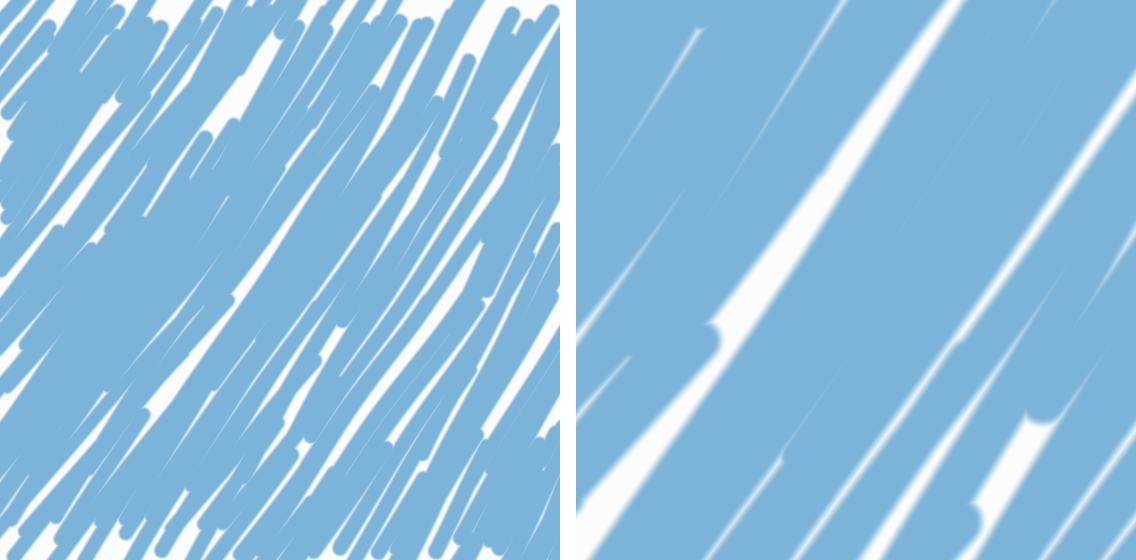
Left: the whole. Right: its middle third, enlarged.
Give the GLSL for this texture, as a three.js fragment shader.

```glsl
varying vec2 vUv;

const vec3 PAPER = vec3(0.988);
const vec3 CRAYON_BLUE = vec3(0.487, 0.706, 0.852);
const float LANES = 62.0;
const float STROKES_PER_LANE = 3.0;
const float SPAN = 1.5;
const float LANE_ANGLE = 0.97;
const float EDGE_SOFTNESS = 0.0036;

vec4 hash4(vec2 cell) {
  vec4 q = fract(cell.xyxy * vec4(0.1031, 0.1030, 0.0973, 0.1099));
  q += dot(q, q.wzxy + 33.33);
  return fract((q.xxyz + q.yzzw) * q.zywx);
}

vec2 heading(float angle) {
  return vec2(cos(angle), sin(angle));
}

// Layered sines bend the strokes like a moving hand
vec2 handWobble(vec2 p, float amount) {
  vec2 slow = sin(p.yx * vec2(7.0, 6.0) + vec2(0.4, 2.1));
  vec2 quick = sin(p.yx * vec2(17.0, 15.0) + p.xy * 5.0);
  return p + amount * (slow + 0.3 * quick);
}

float capsule(vec2 p, vec2 a, vec2 b, float radius) {
  vec2 pa = p - a;
  vec2 ba = b - a;
  float along = clamp(dot(pa, ba) / max(dot(ba, ba), 0.0001), 0.0, 1.0);
  return length(pa - ba * along) - radius;
}

// One stroke in its jittered cell, stopped near the canvas border
float stroke(vec2 p, vec2 cell) {
  vec4 place = hash4(cell + 3.7);
  vec4 shape = hash4(cell + 91.3);
  vec2 laneDir = heading(LANE_ANGLE);
  vec2 acrossDir = vec2(laneDir.y, -laneDir.x);
  vec2 spot = (cell + place.xy) / vec2(LANES, STROKES_PER_LANE) - 0.5;
  vec2 middle = 0.5 + SPAN * (acrossDir * spot.x + laneDir * spot.y);

  float fan = mix(0.89, 1.08, clamp(middle.x, 0.0, 1.0));
  vec2 dir = heading(fan + 0.16 * (shape.x - 0.5));
  float halfLength = mix(0.29, 0.43, shape.y);
  float radius = mix(0.0122, 0.0146, shape.z);

  vec2 lowBorder = mix(vec2(-0.05), vec2(0.03, 0.08), place.zw);
  vec2 highBorder = 1.0 + mix(vec2(0.06, 0.03), vec2(-0.02, -0.07), shape.zw);
  vec2 toLow = (lowBorder - middle) / dir;
  vec2 toHigh = (highBorder - middle) / dir;
  float start = max(-halfLength, max(toLow.x, toLow.y));
  float stop = min(halfLength, min(toHigh.x, toHigh.y));
  if (start >= stop) return 1.0;
  return capsule(p, middle + dir * start, middle + dir * stop, radius);
}

float scribble(vec2 p) {
  float nearest = 1.0;
  for (float lane = 0.0; lane < LANES; lane++) {
    for (float row = 0.0; row < STROKES_PER_LANE; row++) {
      nearest = min(nearest, stroke(p, vec2(lane, row)));
    }
  }
  return nearest;
}

void main() {
  vec2 p = handWobble(vUv, 0.006);
  float ink = 1.0 - smoothstep(-EDGE_SOFTNESS, EDGE_SOFTNESS, scribble(p));
  gl_FragColor = vec4(mix(PAPER, CRAYON_BLUE, ink), 1.0);
}
```
